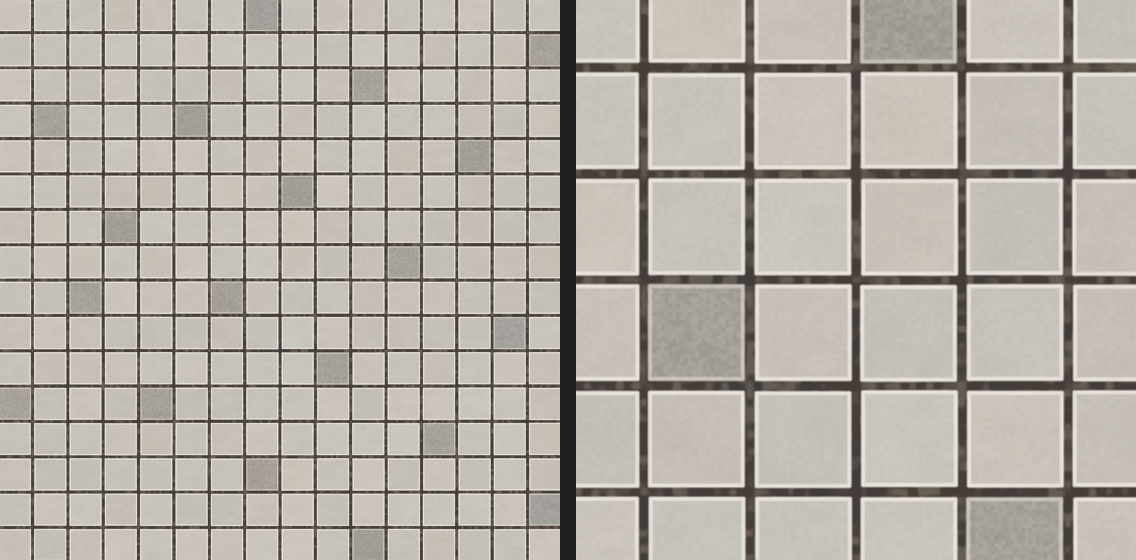
Left, the full canvas; right, a detail of the centre.
Reproduce this texture procedurally as a Shadertoy shader.

```glsl
float hash(vec2 p) {
    vec3 q = fract(p.xyx * vec3(0.1031, 0.1030, 0.0973));
    q += dot(q, q.yzx + 33.33);
    return fract((q.x + q.y) * q.z);
}

float noise(vec2 p) {
    vec2 i = floor(p), f = fract(p);
    f = f * f * (3.0 - 2.0 * f);
    return mix(mix(hash(i), hash(i + vec2(1, 0)), f.x),
               mix(hash(i + vec2(0, 1)), hash(i + vec2(1, 1)), f.x), f.y);
}

float roundedBox(vec2 p, vec2 halfSize, float radius) {
    vec2 q = abs(p) - halfSize + radius;
    return length(max(q, 0.0)) + min(max(q.x, q.y), 0.0) - radius;
}

// Diagonal scatter of darker tiles, with the left strip slipped vertically
float accentTile(vec2 id) {
    float column = id.x + 8.0;
    float row = 7.0 - id.y;
    float slip = column < 2.5 ? 7.0 : 0.0;
    return step(mod(row - 5.0 * (column - 7.0) - slip + 0.5, 13.0), 1.0);
}

void mainImage(out vec4 fragColor, in vec2 fragCoord) {
    // Grid joints pass through the centre of the canvas
    const float repeats = 15.84;
    vec2 p = (fragCoord / iResolution.xy - 0.5) * repeats;
    float pixel = repeats / min(iResolution.x, iResolution.y);
    vec2 id = floor(p);
    vec2 seed = id + 40.0;
    vec2 grainPos = p + 50.0;

    // Slightly uneven tile placement
    vec2 jitter = vec2(hash(seed), hash(seed + 71.3)) - 0.5;
    vec2 local = fract(p) - 0.5 - 0.012 * jitter;
    float d = roundedBox(local, vec2(0.457), 0.02);
    float soft = max(0.75 * pixel, 0.014);

    // Grout with dark and brown flecks
    float flecks = noise(grainPos * 13.0);
    vec3 grout = mix(vec3(0.27, 0.24, 0.22), vec3(0.40, 0.365, 0.33),
                     smoothstep(0.35, 0.9, flecks));
    grout += vec3(0.025, 0.01, -0.015) * (noise(grainPos * 1.7) - 0.5);

    // Tile body: tone, warmth, soft clouds and fine grain
    float accent = accentTile(id);
    vec3 tile = mix(vec3(0.78, 0.76, 0.73), vec3(0.645, 0.63, 0.60), accent);
    tile += 0.028 * (hash(seed + 13.7) - 0.5);
    tile += vec3(0.5, -0.1, -0.5) * 0.028 * (hash(seed + 29.1) - 0.5);
    tile += 0.018 * (noise(grainPos * vec2(3.0, 5.0)) - 0.5);
    tile += mix(0.022, 0.065, accent) * (noise(grainPos * 28.0) - 0.5);

    // Pale bevel, varying in strength along the edge
    float bevel = smoothstep(-0.052, -0.026, d);
    bevel *= mix(0.8, 1.0, noise(grainPos * 4.0)) * mix(1.0, 0.55, accent);
    tile = mix(tile, vec3(0.92, 0.895, 0.875), bevel);

    vec3 color = mix(grout, tile, 1.0 - smoothstep(-soft, soft, d));
    fragColor = vec4(color, 1.0);
}
```
